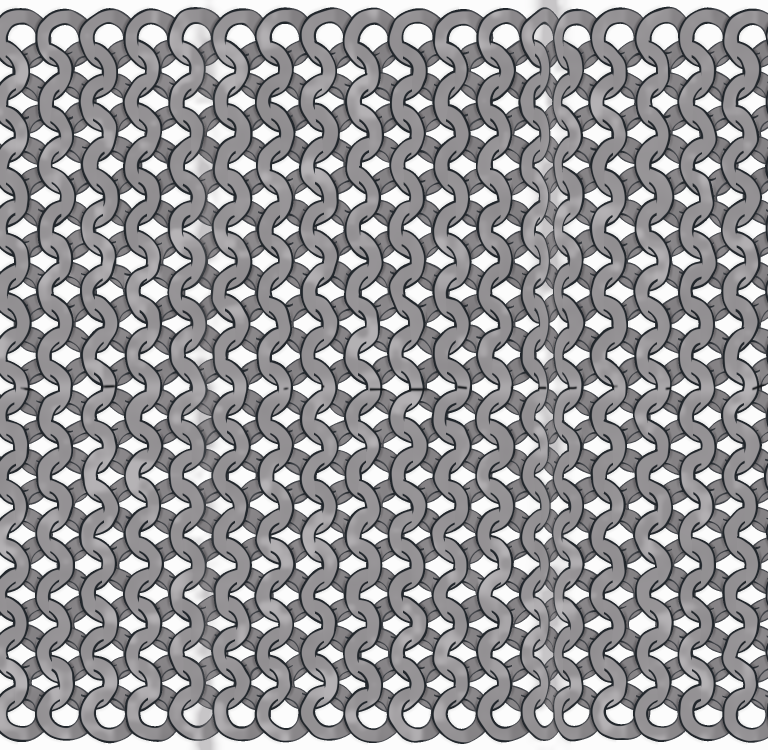
Write a WebGL 2 fragment shader that draws this pattern.

```glsl
#version 300 es
precision highp float;
uniform vec2 u_resolution;
out vec4 outColor;

float hash(vec2 p) {
    vec3 q = fract(vec3(p.xyx) * 0.1031);
    q += dot(q, q.yzx + 33.33);
    return fract((q.x + q.y) * q.z);
}

float noise(vec2 p) {
    vec2 i = floor(p), f = fract(p);
    f = f * f * (3.0 - 2.0 * f);
    return mix(mix(hash(i), hash(i + vec2(1, 0)), f.x),
               mix(hash(i + vec2(0, 1)), hash(i + vec2(1, 1)), f.x), f.y);
}

// Soft band of the given half width around zero
float band(float d, float halfWidth) {
    return exp(-d * d / (halfWidth * halfWidth));
}

// Interlocked rings; one unit is the distance between neighbours in a row
vec3 mail(vec2 canvas) {
    vec2 p = canvas;
    float grain = noise(canvas * 1.3) * 0.6 + noise(canvas * 4.0) * 0.4;
    float seamY = band(canvas.y - 8.23, 0.22);
    float smear = band(canvas.x - 4.66, 0.22) + band(canvas.x - 12.5, 0.28);

    // Squeezed columns, rows tighter below the seam, hand-drawn wobble
    p.x += 0.42 * smoothstep(12.0, 13.0, canvas.x) - 0.117;
    p.y += 0.04 * (min(canvas.y, 8.23) - 0.84) - 0.028 * max(canvas.y - 8.23, 0.0);
    p += 0.06 * (vec2(noise(p * 2.5), noise(p * 2.5 + 40.0)) - 0.5);

    float rowStep = 0.7;
    float nearRow = floor((p.y - 0.84) / rowStep + 0.5);
    float topDepth = -10.0, topEdge = 1.0, topSide = 0.0, topTone = 0.0;
    float frontGap = 1.0;

    for (int j = -1; j <= 1; j++) {
        float row = nearRow + float(j);
        if (row < 0.0 || row > 22.0) continue;
        // Even rows lean left, odd rows lean right
        float odd = mod(row, 2.0);
        float lean = odd * 2.0 - 1.0;
        float startX = 0.383 - 0.5 * odd;
        float nearCol = floor(p.x - startX + 0.5);
        for (int i = -1; i <= 1; i++) {
            vec2 id = vec2(nearCol + float(i), row);
            vec2 jitter = vec2(hash(id + 7.0), hash(id + 31.0)) - 0.5;
            vec2 d = p - vec2(id.x + startX, 0.84 + row * rowStep) - 0.06 * jitter;
            float edge = abs(length(d) - 0.5) - 0.182 - 0.012 * jitter.x;
            float side = lean * d.x;
            if (side > 0.1) frontGap = min(frontGap, abs(edge));
            // Tilt decides which ring passes over the other
            float depth = side + 0.28 * d.y;
            if (edge < 0.0 && depth > topDepth) {
                topDepth = depth;
                topEdge = edge;
                topSide = side;
                topTone = hash(id + 90.0) - 0.5;
            }
        }
    }

    // Paper with grey smudges
    float contact = 1.0 - smoothstep(0.0, 0.09, frontGap);
    vec3 paper = vec3(0.99) - 0.06 * contact;
    paper = mix(paper, vec3(0.71, 0.70, 0.71),
                clamp(smear * smoothstep(0.25, 0.7, grain), 0.0, 0.75));
    if (topEdge > 0.0) return paper;

    // Metal: darker where the ring turns to the back
    float front = smoothstep(-0.2, -0.02, topSide);
    vec3 metal = mix(vec3(0.53, 0.52, 0.53), vec3(0.585, 0.575, 0.585), front);
    metal += 0.02 * topTone + 0.05 * (grain - 0.5);
    metal -= 0.14 * contact * (1.0 - front);
    metal += 0.1 * front * smoothstep(0.55, 0.85, grain);
    metal = mix(metal, vec3(0.72, 0.71, 0.72), 0.6 * seamY * front);
    metal += 0.06 * smear * (noise(canvas * vec2(2.0, 0.8) + 9.0) - 0.4);

    // Ink outline of uneven weight, with dark ticks along the seam
    float weight = mix(0.02, 0.034, front) + 0.02 * noise(canvas * 5.0);
    float ink = smoothstep(-weight - 0.01, -weight + 0.01, topEdge);
    vec3 inkColor = mix(vec3(0.26, 0.27, 0.29), vec3(0.13, 0.15, 0.17), front);
    vec3 color = mix(metal, inkColor, ink * (1.0 - 0.2 * min(smear, 1.0)));
    float tick = band(canvas.y - 8.23 - 0.12 * (noise(canvas * 3.0) - 0.5), 0.03);
    tick *= smoothstep(0.55, 0.7, noise(vec2(canvas.x * 4.0, 4.0)));
    return mix(color, vec3(0.08, 0.09, 0.10), tick);
}

void main() {
    vec3 sum = vec3(0.0);
    // Nine samples smooth every crossing
    for (int j = -1; j <= 1; j++) {
        for (int i = -1; i <= 1; i++) {
            vec2 uv = (gl_FragCoord.xy + vec2(i, j) / 3.0) / u_resolution;
            sum += mail(uv * vec2(17.45, 17.05));
        }
    }
    outColor = vec4(sum / 9.0, 1.0);
}
```
